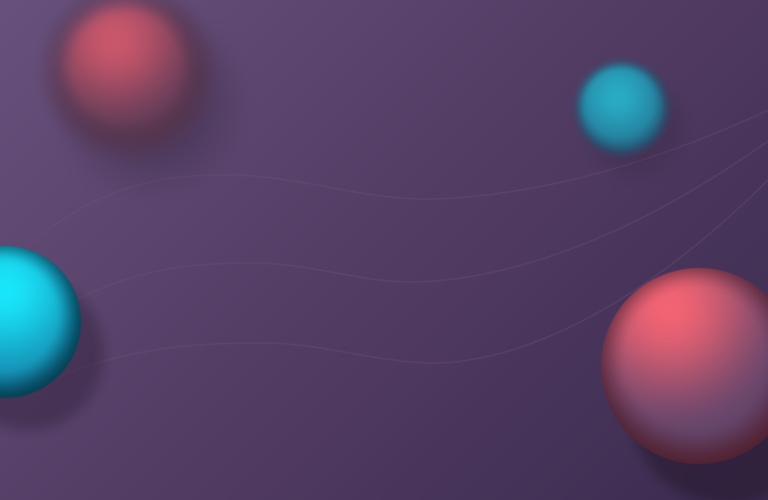
Write a WebGL 2 fragment shader that draws this background.

```glsl
#version 300 es
precision highp float;
// Glossy and defocused spheres over a violet diagonal gradient with faint wavy lines.

uniform vec2 u_resolution;
out vec4 fragColor;

// Backdrop
const vec3 BG_START = vec3(0.405, 0.315, 0.485);
const vec3 BG_MIDDLE = vec3(0.325, 0.235, 0.390);
const vec3 BG_END = vec3(0.230, 0.170, 0.310);

// Wavy lines: each vec3 holds one value per line
const vec3 CREST_X = vec3(0.46, 0.51, 0.53);
const vec3 CREST_Y = vec3(0.650, 0.474, 0.314);
const vec3 DIP_X = vec3(0.850, 0.824, 0.870);
const vec3 DIP_Y = vec3(0.602, 0.436, 0.274);
const vec3 LEFT_FALL = vec3(1.38, 0.97, 0.61);
const vec3 RIGHT_RISE = vec3(0.35, 0.52, 0.76);
const vec3 LINE_COLOR = vec3(0.47, 0.33, 0.50);
const float LINE_WIDTH = 0.0022;
const float LINE_ALPHA = 0.28;

// Shadows
const vec3 SHADOW_COLOR = vec3(0.16, 0.11, 0.20);
const vec2 SHADOW_SHIFT = vec2(0.30, -0.42);
const float SHADOW_BLUR = 0.025;

// Sphere palettes
const vec3 CORAL = vec3(0.95, 0.39, 0.45);
const vec3 CORAL_FAR = vec3(0.39, 0.27, 0.42);
const vec3 CORAL_RIM = vec3(0.32, 0.13, 0.19);
const vec3 SOFT_CORAL = vec3(0.79, 0.34, 0.42);
const vec3 SOFT_CORAL_FAR = vec3(0.37, 0.23, 0.34);
const vec3 SOFT_CORAL_RIM = vec3(0.34, 0.20, 0.28);
const vec3 CYAN = vec3(0.10, 0.90, 0.98);
const vec3 CYAN_FAR = vec3(0.08, 0.53, 0.68);
const vec3 CYAN_RIM = vec3(0.02, 0.25, 0.33);
const vec3 SOFT_CYAN = vec3(0.16, 0.67, 0.77);
const vec3 SOFT_CYAN_FAR = vec3(0.14, 0.45, 0.57);
const vec3 SOFT_CYAN_RIM = vec3(0.15, 0.32, 0.44);

struct Ball {
    vec2 center;
    float radius;
    float blur;
    vec2 highlight; // in radii from the center
    float shadow;
    vec3 light;
    vec3 far;
    vec3 rim;
};

float disc(vec2 p, float radius, float blur) {
    return 1.0 - smoothstep(-blur, blur, length(p) - radius);
}

vec3 backdrop(vec2 p, float aspect) {
    float t = (p.x + 1.0 - p.y) / (aspect + 1.0);
    return t < 0.5 ? mix(BG_START, BG_MIDDLE, 2.0 * t)
                   : mix(BG_MIDDLE, BG_END, 2.0 * t - 1.0);
}

// Heights of the three lines: a rounded crest, a dip, then a long rise
vec3 waveHeights(float x) {
    vec3 left = LEFT_FALL * pow(max(CREST_X - x, 0.0), vec3(2.5));
    vec3 right = RIGHT_RISE * pow(max(x - DIP_X, 0.0), vec3(1.8));
    return mix(CREST_Y, DIP_Y, smoothstep(CREST_X, DIP_X, vec3(x))) - left + right;
}

float waveLines(vec2 p, float pixel) {
    const float STEP = 0.002;
    vec3 height = waveHeights(p.x);
    vec3 slope = (waveHeights(p.x + STEP) - height) / STEP;
    vec3 dist = abs(p.y - height) / sqrt(1.0 + slope * slope);
    vec3 ink = 1.0 - smoothstep(0.0, LINE_WIDTH * 0.5 + pixel, dist);
    return max(ink.x, max(ink.y, ink.z)) * smoothstep(0.0, 0.15, p.x);
}

vec3 addBall(vec3 color, vec2 p, Ball b, float pixel) {
    vec2 q = p - b.center;
    float shade = disc(q - SHADOW_SHIFT * b.radius, b.radius, SHADOW_BLUR + b.blur);
    color = mix(color, SHADOW_COLOR, shade * b.shadow);

    // Body gradient away from the highlight, then a darkened inner rim
    vec2 n = q / b.radius;
    vec3 body = mix(b.light, b.far, smoothstep(0.0, 1.4, length(n - b.highlight)));
    float rim = smoothstep(0.68, 1.13, length(n - vec2(-0.04, 0.08)));
    body = mix(body, b.rim, rim);
    return mix(color, body, disc(q, b.radius, max(b.blur, pixel)));
}

void main() {
    vec2 p = gl_FragCoord.xy / u_resolution.y;
    float aspect = u_resolution.x / u_resolution.y;
    float pixel = 1.0 / u_resolution.y;

    Ball balls[4] = Ball[4](
        Ball(vec2(0.256, 0.858), 0.148, 0.048, vec2(-0.18, 0.42), 0.30,
             SOFT_CORAL, SOFT_CORAL_FAR, SOFT_CORAL_RIM),
        Ball(vec2(1.244, 0.784), 0.091, 0.016, vec2(-0.10, 0.25), 0.22,
             SOFT_CYAN, SOFT_CYAN_FAR, SOFT_CYAN_RIM),
        Ball(vec2(0.010, 0.356), 0.152, 0.0, vec2(0.0, 0.42), 0.40,
             CYAN, CYAN_FAR, CYAN_RIM),
        Ball(vec2(1.398, 0.268), 0.196, 0.0, vec2(-0.31, 0.60), 0.65,
             CORAL, CORAL_FAR, CORAL_RIM));

    vec3 color = backdrop(p, aspect);
    color = mix(color, LINE_COLOR, LINE_ALPHA * waveLines(p, pixel));
    for (int i = 0; i < 4; i++) color = addBall(color, p, balls[i], pixel);
    fragColor = vec4(color, 1.0);
}
```
